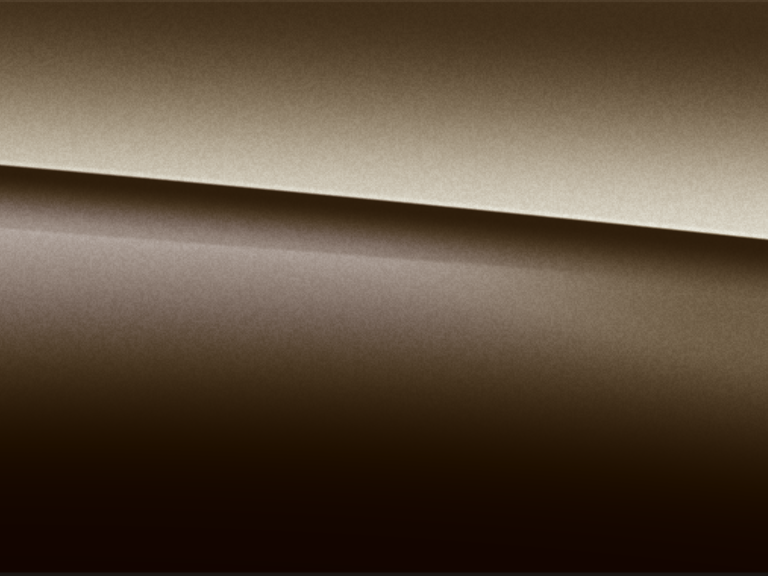
Give the GLSL for this texture, as a WebGL 1 fragment shader.

```glsl
precision highp float;
uniform vec2 u_resolution;

float hash(vec2 p) {
  vec3 q = fract(vec3(p.xyx) * 0.1031);
  q += dot(q, q.yzx + 33.33);
  return fract((q.x + q.y) * q.z);
}

float valueNoise(vec2 p) {
  vec2 cell = floor(p), f = fract(p);
  f = f * f * (3.0 - 2.0 * f);
  return mix(mix(hash(cell), hash(cell + vec2(1.0, 0.0)), f.x),
             mix(hash(cell + vec2(0.0, 1.0)), hash(cell + 1.0), f.x), f.y);
}

// Brightness of the panel above the fold
float upperPanel(float x, float depth, float below) {
  float tone = 0.25 + 0.6 * smoothstep(-0.03, 0.36, depth - 0.07 * x);
  return tone + 0.05 * exp(-pow((below + 0.005) / 0.004, 2.0));
}

// Brightness of the rounded panel, shaded by the fold above it
float lowerPanel(float x, float depth, float below) {
  float fall = max(depth - 0.08 * x * x - 0.37, 0.0) / 0.255;
  float body = 0.07 + 0.59 * exp(-fall * fall);
  float cap = mix(0.70, 0.43, smoothstep(0.3, 1.0, x));
  float blend = max(0.06 - abs(body - cap), 0.0);
  body = min(body, cap) - blend * blend / 0.24;

  float tone = mix(0.18, body, smoothstep(0.012, 0.115, below));
  float crease = depth - mix(0.396, 0.498, x);
  float strength = 0.07 * (1.0 - smoothstep(0.5, 0.88, x));
  float step = smoothstep(-0.004, 0.004, crease);
  tone += strength * (step - 0.5) * exp(-abs(crease) / 0.035);
  return tone;
}

// Warm brown to ivory ramp
vec3 metal(float tone, float cool) {
  float green = 0.07 - 0.2 * pow(abs(tone - 0.35), 2.0);
  float blue = 0.16 - 0.45 * pow(abs(tone - 0.42), 2.0);
  blue -= 0.05 * cool * smoothstep(0.25, 0.5, tone);
  return max(vec3(tone, tone - green, tone - blue), 0.0);
}

void main() {
  vec2 uv = gl_FragCoord.xy / u_resolution;
  float depth = 1.0 - uv.y;
  float pixel = 1.0 / u_resolution.y;

  // Slanted fold, bowed slightly upward
  float fold = mix(0.2865, 0.416, uv.x) - 0.012 * uv.x * (1.0 - uv.x);
  float below = depth - fold;
  float side = smoothstep(-max(0.003, pixel), max(0.003, pixel), below);
  float tone = mix(upperPanel(uv.x, depth, below),
                   lowerPanel(uv.x, depth, below), side);

  // Fine grain, strongest in the midtones
  vec2 p = uv * vec2(4.0 / 3.0, 1.0);
  float grain = valueNoise(p * 380.0) + 0.6 * valueNoise(p * 190.0 + 17.0) - 0.8;
  tone += grain * 0.045 * smoothstep(0.08, 0.45, tone);

  float cool = side * (1.0 - smoothstep(0.45, 0.95, uv.x));
  vec3 color = metal(tone, cool);

  // Thin rims along the top and bottom
  color += 0.05 * (1.0 - smoothstep(0.002, 0.005, depth));
  color = mix(color, vec3(0.10, 0.085, 0.075), smoothstep(0.992, 0.996, depth));
  gl_FragColor = vec4(color, 1.0);
}
```
